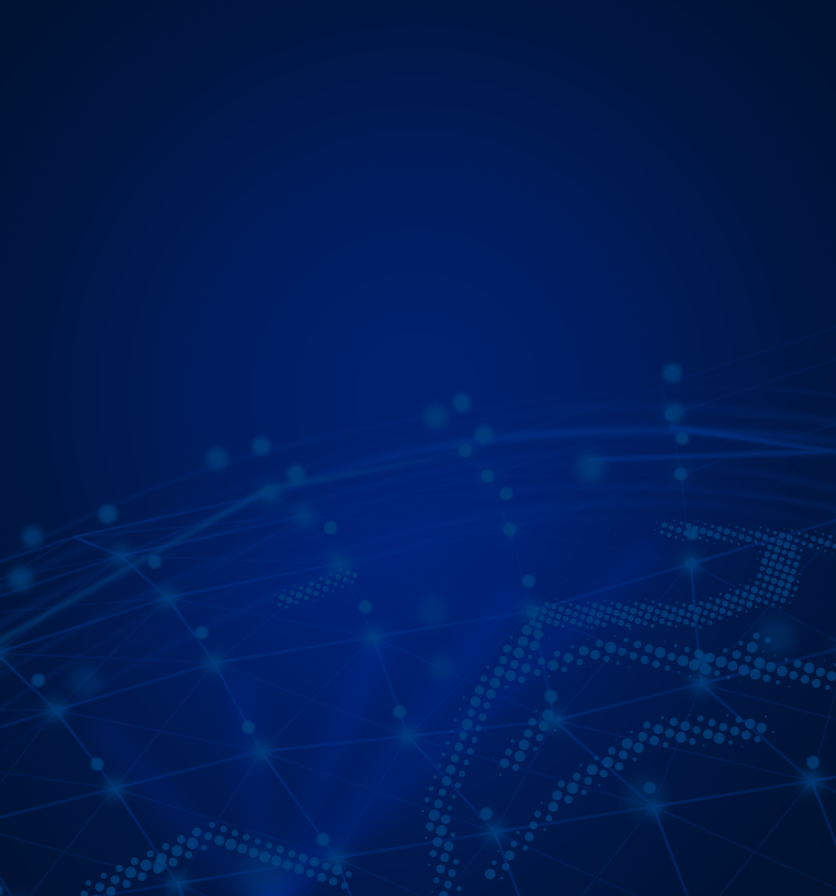
A Shadertoy shader for this background:

```glsl
const vec3 NIGHT = vec3(0.0, 0.065, 0.165);
const vec3 ROYAL = vec3(0.0, 0.125, 0.425);
const vec3 AZURE = vec3(0.0, 0.21, 0.56);
const vec3 TEAL = vec3(0.0, 0.255, 0.49);

float hash(vec2 p) {
    return fract(sin(dot(p, vec2(127.1, 311.7))) * 43758.5453);
}

float segment(vec2 p, vec2 a, vec2 b) {
    vec2 ab = b - a;
    return length(p - a - ab * clamp(dot(p - a, ab) / dot(ab, ab), 0.0, 1.0));
}

float disc(vec2 p, vec2 c, float radius, float blur) {
    return 1.0 - smoothstep(radius - blur, radius + blur, length(p - c));
}

// Curved mesh of the globe: j runs across, r towards the viewer
vec2 node(float j, float r) {
    if (r > 2.5) return vec2(0.198 + 0.177 * j + 0.05 * (r - 3.0), 0.014 + 0.0286 * j - 0.13 * (r - 3.0));
    return vec2(-0.004 + 0.191 * j + r * (0.066 - 0.0137 * j),
        0.271 + 0.05 * j + 0.012 * sin(j * 1.5708) - r * (0.052 + 0.0078 * j) - r * r * (0.0117 + 0.0013 * j));
}

// Signed distance to the dotted land
float land(vec2 p) {
    vec2 coast[8] = vec2[8](vec2(0.872, 0.385), vec2(0.866, 0.345), vec2(0.781, 0.314), vec2(0.612, 0.314),
        vec2(0.534, 0.219), vec2(0.488, 0.10), vec2(0.50, 0.0), vec2(0.51, -0.1));
    float d = segment(p, coast[0], coast[1]) - 0.022;
    for (int i = 1; i < 7; i++) d = min(d, segment(p, coast[i], coast[i + 1]) - 0.013);
    d = min(d, segment(p, vec2(0.742, 0.410), vec2(0.94, 0.393)) - 0.008);
    d = min(d, segment(p, vec2(0.57, 0.247), vec2(0.677, 0.277)) - 0.010);
    d = min(d, segment(p, vec2(0.677, 0.275), vec2(0.94, 0.243)) - 0.012);
    d = min(d, segment(p, vec2(0.78, 0.25), vec2(0.85, 0.285)) - 0.008);
    d = min(d, segment(p, vec2(0.846, 0.186), vec2(0.729, 0.183)) - 0.014);
    d = min(d, segment(p, vec2(0.729, 0.183), vec2(0.63, 0.115)) - 0.012);
    d = min(d, segment(p, vec2(0.63, 0.115), vec2(0.55, 0.025)) - 0.008);
    d = min(d, segment(p, vec2(0.566, 0.147), vec2(0.612, 0.199)) - 0.012);
    d = min(d, segment(p, vec2(0.104, 0.004), vec2(0.234, 0.069)) - 0.012);
    d = min(d, segment(p, vec2(0.234, 0.069), vec2(0.38, 0.02)) - 0.011);
    return min(d, segment(p, vec2(0.315, 0.329), vec2(0.39, 0.358)) - 0.008);
}

float halftone(vec2 p, float pitch, float low, float high, float px) {
    mat2 turn = mat2(0.94, 0.34, -0.34, 0.94);
    vec2 cell = floor(turn * p / pitch);
    vec2 c = transpose(turn) * ((cell + 0.5) * pitch);
    float size = smoothstep(0.008, -0.007, land(c)) * mix(0.65, 1.0, hash(cell));
    return disc(p, c, pitch * 0.47 * size, px) * step(low, c.y) * step(c.y, high) * step(0.08, size);
}

void mainImage(out vec4 fragColor, in vec2 fragCoord) {
    vec2 p = fragCoord / iResolution.y;
    float px = 0.8 / iResolution.y;

    // Vignette and inner light of the globe
    vec2 fromCentre = p - vec2(0.465, 0.56);
    vec3 color = mix(NIGHT, ROYAL, exp(-5.0 * dot(fromCentre, fromCentre)));
    float horizon = 0.523 - 0.42 * (p.x - 0.749) * (p.x - 0.749);
    float inside = smoothstep(0.06, -0.12, p.y - horizon);
    vec2 fromCore = (p - vec2(0.38, 0.24)) * vec2(1.0, 0.8);
    color += vec3(0.0, 0.022, 0.10) * inside * exp(-9.0 * dot(fromCore, fromCore));

    // Soft beams fanning up from the lower left
    for (int i = 0; i < 5; i++) {
        float k = float(i);
        float d = segment(p, vec2(0.30, -0.02), vec2(0.12 + 0.15 * k, 0.18 + 0.05 * k));
        color += vec3(0.0, 0.012, 0.055) * exp(-d * d * 2500.0);
    }

    // Streaks along the horizon
    for (int i = 0; i < 8; i++) {
        float k = float(i);
        float x = p.x - 0.76 + 0.012 * k;
        float arc = 0.565 - 0.021 * k - (0.33 + 0.035 * k) * x * x + 0.004 * sin(p.x * 9.0 + k * 2.1);
        float width = 0.003 + 0.004 * hash(vec2(k, 3.0));
        float d = (p.y - arc) / width;
        float strength = (i == 2 ? 0.5 : 0.17) * (0.6 + 0.4 * sin(p.x * 7.0 + k * 1.7));
        color = mix(color, AZURE, strength * exp(-d * d));
    }
    float rim = segment(p, vec2(0.0, 0.285), vec2(0.30, 0.455));
    rim = min(rim, segment(p, vec2(0.30, 0.455), vec2(0.54, 0.497)));
    color = mix(color, TEAL, 0.5 * exp(-rim * rim * 60000.0) * smoothstep(0.6, 0.3, p.x));
    float bands = min(segment(p, vec2(0.75, 0.523), vec2(0.95, 0.493)), segment(p, vec2(0.66, 0.487), vec2(0.95, 0.497)));
    color = mix(color, AZURE, 0.5 * exp(-bands * bands * 90000.0));

    // Mesh links, bright nodes and the points hovering above them
    float links = 0.0, points = 0.0, halos = 0.0;
    for (int j = -1; j < 6; j++) {
        for (int r = -2; r < 4; r++) {
            float u = float(j), v = float(r);
            vec2 a = node(u, v), down = node(u, v + 1.0), side = node(u + 1.0, v);
            float faint = r < 1 && j > 1 ? 0.3 : 1.0;
            float d = min(segment(p, a, down), segment(p, a, side));
            float cross = min(segment(p, a, node(u + 1.0, v + 1.0)), segment(p, down, side));
            float edge = 0.0012 + px;
            float near = 0.55 + 0.45 * exp(-20.0 * length(p - a));
            links = max(links, faint * near * (1.0 - smoothstep(0.0004, edge + 0.0006, d)));
            links = max(links, 0.55 * faint * near * (1.0 - smoothstep(0.0, edge, cross)));
            if (r == -2 && (j < 2 || j > 3)) continue;
            float glow = length(p - a) / 0.013;
            halos = max(halos, (j > 2 && r < 1 ? 0.35 : 0.85) * exp(-glow * glow));
            float blur = px + 0.0015 + (r < 0 ? 0.003 : 0.0);
            vec2 above = a + vec2(-0.0195 + 0.0052 * u, 0.040 - 0.0065 * v);
            points = max(points, disc(p, above, r < 0 ? 0.010 : 0.0072, blur));
            if (j > 2 && r < 2) points = max(points, disc(p, a, 0.0075, px + 0.0015));
        }
    }
    color = mix(color, AZURE, 0.55 * links);

    // Out-of-focus lights
    vec3 lights[12] = vec3[12](vec3(0.036, 0.401, 0.012), vec3(0.023, 0.354, 0.014), vec3(0.242, 0.488, 0.013),
        vec3(0.486, 0.535, 0.014), vec3(0.659, 0.479, 0.017), vec3(0.752, 0.539, 0.012),
        vec3(0.095, 0.24, 0.018), vec3(0.483, 0.319, 0.018), vec3(0.492, 0.256, 0.016),
        vec3(0.866, 0.29, 0.022), vec3(0.72, 0.11, 0.023), vec3(0.295, 0.025, 0.032));
    for (int i = 0; i < 12; i++) {
        float d = length(p - lights[i].xy) / lights[i].z;
        halos = max(halos, (i < 6 ? 0.9 : 0.5) * exp(-d * d * d));
    }
    color = mix(color, TEAL, 0.75 * max(halos, points));

    // Halftone land, finer towards the horizon
    float dots = max(halftone(p, 0.0135, -1.0, 0.30, px), halftone(p, 0.0085, 0.30, 1.0, px));
    fragColor = vec4(mix(color, TEAL, 0.75 * dots), 1.0);
}
```
